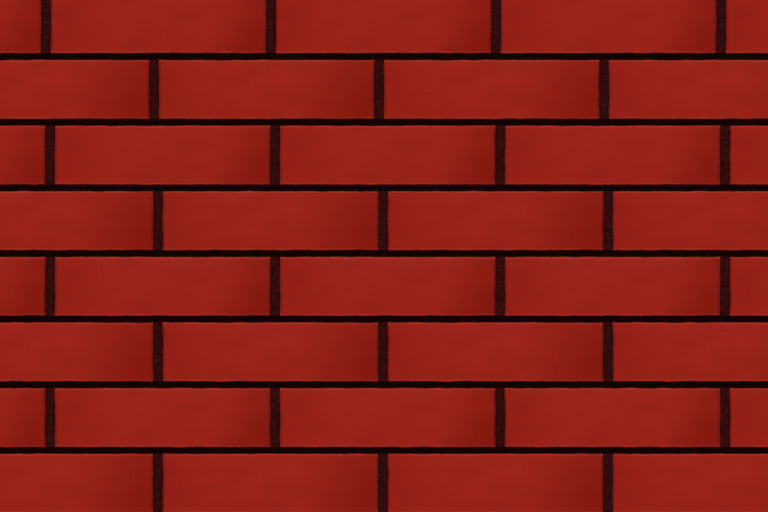
Give the GLSL for this texture, as a WebGL 1 fragment shader.

```glsl
precision highp float;
// Running-bond wall of glossy red bricks with near-black bed joints and brown, gritty head joints.
// Each brick is a box distance with a slightly worn edge, shaded by a gradient toward its
// right end, thin lit rims and gradient noise. Lengths are in canvas heights.

uniform vec2 u_resolution;

vec2 hashGradient(vec2 cell) {
  vec2 h = vec2(dot(cell, vec2(127.1, 311.7)), dot(cell, vec2(269.5, 183.3)));
  return fract(sin(h) * 43758.5) * 2.0 - 1.0;
}

float gradientNoise(vec2 p) {
  vec2 i = floor(p), f = fract(p);
  vec2 u = f * f * f * (f * (f * 6.0 - 15.0) + 10.0);
  float a = dot(hashGradient(i), f);
  float b = dot(hashGradient(i + vec2(1.0, 0.0)), f - vec2(1.0, 0.0));
  float c = dot(hashGradient(i + vec2(0.0, 1.0)), f - vec2(0.0, 1.0));
  float d = dot(hashGradient(i + 1.0), f - 1.0);
  return mix(mix(a, b, u.x), mix(c, d, u.x), u.y);
}

float boxDistance(vec2 p, vec2 halfSize) {
  vec2 d = abs(p) - halfSize;
  return length(max(d, 0.0)) + min(max(d.x, d.y), 0.0);
}

// Brick face: t runs 0..1 from the left end and from the top edge.
vec3 brickColor(vec2 t, vec2 local, float parity, float grain) {
  vec3 color = mix(vec3(0.575, 0.125, 0.085), vec3(0.605, 0.145, 0.102),
                   smoothstep(0.0, 0.3, t.x) * (1.0 - 0.5 * t.y));
  float start = mix(0.6, 0.72, parity);
  float shade = smoothstep(start, 1.0, t.x + 0.06 * (t.y - 0.5));
  color = mix(color, vec3(0.515, 0.098, 0.058), shade * (0.65 + 0.35 * t.y));
  color *= 1.0 + 0.05 * gradientNoise(local * vec2(16.0, 30.0) + parity * 17.0);
  return color * (1.0 + 0.03 * grain);
}

void main() {
  vec2 p = gl_FragCoord.xy / u_resolution.y;
  p.y = 1.0 - p.y;
  float pixel = 1.0 / u_resolution.y;
  vec2 cellSize = vec2(0.4395, 0.1282);

  // Row layout: alternate rows shift by about half a brick, the top two slip left.
  float rowCoord = (p.y - 0.1104) / cellSize.y;
  float row = floor(rowCoord);
  float parity = mod(row, 2.0);
  float jointX = mix(0.3086, 0.0977, parity) - 0.0078 * step(row, 0.5);
  vec2 cell = vec2(fract((p.x - jointX) / cellSize.x), fract(rowCoord));
  vec2 local = (cell - 0.5) * cellSize;

  // Worn brick outline
  float grain = gradientNoise(p * 190.0);
  float wear = gradientNoise(local * 28.0 + row * 5.3) * 0.0018
             + gradientNoise(p * 110.0) * 0.0009;
  vec2 halfSize = vec2(0.2102, 0.0576);
  float dist = boxDistance(local, halfSize - 0.0015) - 0.0015 + wear;
  vec2 t = clamp(local / halfSize * 0.5 + 0.5, 0.0, 1.0);

  // Mortar: gritty head joints, crossed by dark bed joints in shadow
  float grit = gradientNoise(p * 130.0) + 0.5 * grain;
  vec3 head = vec3(0.19, 0.05, 0.05) * (1.0 + 0.45 * grit);
  float headX = min(cell.x, 1.0 - cell.x) * cellSize.x;
  head *= mix(1.0, 0.72, smoothstep(0.005, 0.010, headX));
  vec3 bed = vec3(0.075, 0.010, 0.010) * (1.0 + 0.25 * grit);
  bed = mix(bed, vec3(0.14, 0.025, 0.025), smoothstep(-0.0615, -0.0575, local.y)
            * step(local.y, 0.0) * 0.6);
  float bedMask = smoothstep(-0.0015, 0.0015, abs(local.y) - 0.0576);
  vec3 color = mix(head, bed, bedMask);

  // Sparse pale flecks in the mortar
  color += vec3(0.22, 0.14, 0.13) * smoothstep(0.53, 0.7, gradientNoise(p * 85.0 + 31.0));

  // Brick face with uneven lit rims along the top and bottom edges
  vec3 brick = brickColor(t, local, parity, grain);
  float rim = 1.0 - smoothstep(0.0008, 0.0034, abs(dist + 0.0022));
  float patchy = 0.6 + 0.6 * gradientNoise(vec2(local.x * 24.0, row * 3.7 + 0.4));
  float flatEdge = smoothstep(0.050, 0.055, abs(local.y));
  brick += vec3(0.055, 0.065, 0.060) * rim * patchy * flatEdge * (local.y < 0.0 ? 1.0 : 0.6);
  brick *= 1.0 - 0.12 * rim * (1.0 - flatEdge);
  float aa = max(pixel, 0.0014);
  color = mix(color, brick, 1.0 - smoothstep(-aa, aa, dist));

  gl_FragColor = vec4(color, 1.0);
}
```
